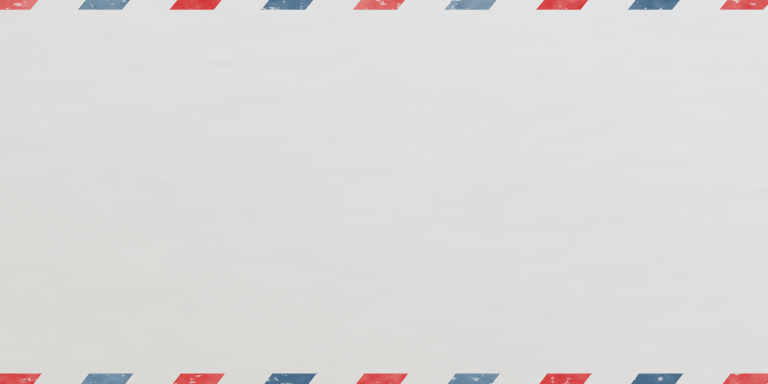
Write a Shadertoy shader that draws this background.

```glsl
// Airmail stationery: pale grained paper, cool at upper right and warm at lower left,
// edged above and below by slanted red and blue stripes of worn ink.
// Stripes repeat by rounding a sheared x; layered value noise makes grain and wear.

float hash(vec2 p) {
    vec3 q = fract(vec3(p.xyx) * 0.1031);
    q += dot(q, q.yzx + 33.33);
    return fract((q.x + q.y) * q.z);
}

float valueNoise(vec2 p) {
    vec2 cell = floor(p), f = fract(p);
    f = f * f * (3.0 - 2.0 * f);
    return mix(mix(hash(cell), hash(cell + vec2(1, 0)), f.x),
               mix(hash(cell + vec2(0, 1)), hash(cell + vec2(1, 1)), f.x), f.y);
}

float fbm(vec2 p) {
    float sum = 0.0, weight = 0.5;
    for (int i = 0; i < 4; i++) {
        sum += weight * valueNoise(p);
        p = p * 2.03 + 17.1;
        weight *= 0.5;
    }
    return sum / 0.9375;
}

vec3 paperColor(vec2 p) {
    // Diagonal light, then fibres stretched along x
    float light = smoothstep(-0.15, 1.15, 0.22 * p.x + 0.6 * p.y);
    vec3 paper = mix(vec3(0.848, 0.842, 0.828), vec3(0.887, 0.890, 0.896), light);
    float fibre = fbm(p * vec2(14.0, 42.0) + 40.0) - 0.5;
    float ripple = fbm(p * vec2(3.0, 24.0) + 80.0) - 0.5;
    return paper + 0.016 * fibre + 0.012 * ripple;
}

vec3 inkColor(vec2 p, float index, float fade) {
    bool isRed = mod(index, 2.0) > 0.5;
    vec3 strong = isRed ? vec3(0.83, 0.22, 0.23) : vec3(0.29, 0.42, 0.54);
    vec3 pale = isRed ? vec3(0.87, 0.49, 0.48) : vec3(0.53, 0.63, 0.70);
    float blotch = fbm(p * vec2(35.0, 60.0) + 9.0) - 0.5;
    return mix(strong, pale, clamp(fade + blotch, 0.0, 1.0));
}

void mainImage(out vec4 fragColor, in vec2 fragCoord) {
    vec2 p = fragCoord / iResolution.y;
    float pixel = 1.0 / iResolution.y;
    vec3 color = paperColor(p);

    // Sheared stripe coordinate, measured from the first blue stripe
    bool isTop = p.y > 0.5;
    float along = isTop ? p.x - 0.82 * (p.y - 0.975) - 0.203
                        : p.x - 0.77 * p.y - 0.211;
    float period = 0.2387, halfWidth = 0.0575;
    float offset = along - halfWidth;
    float index = floor(offset / period + 0.5);
    float sideDistance = (abs(offset - index * period) - halfWidth) * 0.78;
    float bandDistance = isTop ? 0.975 - p.y : p.y - 0.0273;
    float stripe = smoothstep(0.5, -0.5, max(sideDistance, bandDistance) / pixel);

    // Each stripe has its own fading, with a few scuffs down to the paper
    float fade = isTop ? 0.5 + 0.35 * cos(1.4 * (index - 3.6))
                       : 0.35 + 0.3 * cos(1.65 * index);
    float scuff = smoothstep(0.66, 0.8, fbm(p * vec2(50.0, 90.0) + 5.0));
    color = mix(color, inkColor(p, index, fade), stripe * (1.0 - 0.7 * scuff));

    fragColor = vec4(color, 1.0);
}
```
